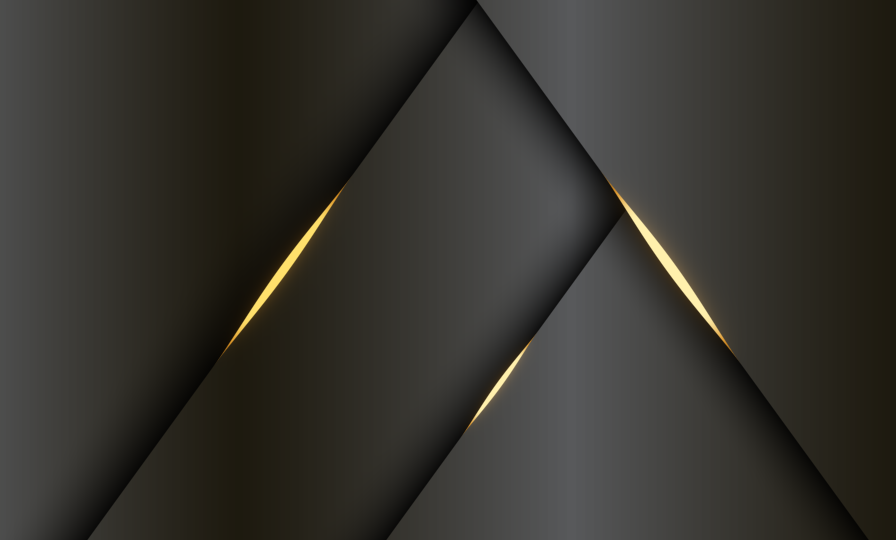
Give the GLSL for this background, as a Shadertoy shader.

```glsl
// Overlapping dark metal panels cut by diagonal edges, with golden glints.
// One horizontal sheen colours every panel; signed distances to three
// edges give the panel masks, the drop shadows and the lens-shaped glints.

const float ASPECT = 1.67;                  // canvas width in units of height
const vec2 APEX = vec2(0.891, 0.996);       // where the two long edges meet
const vec2 CORNER = vec2(1.1696, 0.615);    // where the inner edge starts
const vec2 DOWN_LEFT = vec2(-0.590, -0.807);
const vec2 DOWN_RIGHT = vec2(0.590, -0.807);

const vec3 BRONZE = vec3(0.115, 0.100, 0.058);
const vec3 STEEL = vec3(0.345, 0.350, 0.358);
const float SHEEN_DARK = 0.445;             // x of the darkest strip
const float SHEEN_LIGHT = 1.065;            // x of the brightest strip
const float SHEEN_START = 0.84;             // brightness at the left border
const float SHEEN_CURVE = 1.2;
const float SHEEN_STEPS = 36.0;
const float STEP_AMOUNT = 0.5;

const float SHADOW_DEPTH = 0.84;
const float SHADOW_WIDE = 0.14;
const float SHADOW_NARROW = 0.115;

const vec3 AMBER = vec3(0.85, 0.55, 0.12);
const vec3 GOLD = vec3(1.0, 0.84, 0.25);
const vec3 PALE_GOLD = vec3(1.0, 0.94, 0.68);

// Brushed sheen: bright, dark, bright, dark, in faint vertical steps
vec3 sheen(float x) {
    float falling = SHEEN_START * (1.0 - x / SHEEN_DARK);
    float rising = (x - SHEEN_DARK) / (SHEEN_LIGHT - SHEEN_DARK);
    float fading = (ASPECT - x) / (ASPECT - SHEEN_LIGHT);
    float light = clamp(max(falling, min(rising, fading)), 0.0, 1.0);
    float stepped = floor(light * SHEEN_STEPS + 0.5) / SHEEN_STEPS;
    light = mix(light, stepped, STEP_AMOUNT);
    return mix(BRONZE, STEEL, pow(light, SHEEN_CURVE));
}

// Light left at distance d from a raised edge
float shadow(float d, float width) {
    float near = 1.0 - clamp(d / width, 0.0, 1.0);
    return 1.0 - SHADOW_DEPTH * near * near;
}

float cover(float d, float pixel) {
    return smoothstep(-pixel, pixel, d);
}

// Adds a tapered glint centred on an edge; size = (half length, half width)
vec3 addGlint(vec3 color, vec2 p, vec2 center, vec2 along, vec2 size,
              vec3 coreColor, float pixel) {
    vec2 q = p - center;
    float s = dot(q, along) / size.x;
    float d = abs(dot(q, vec2(-along.y, along.x)));
    float taper = max(1.0 - s * s, 0.0);

    // Soft amber halo and a thin hot streak
    float halo = taper * taper * exp(-d / (size.y * 1.6));
    color += AMBER * halo * 0.38;
    float halfWidth = size.y * taper * taper;
    float streak = 1.0 - smoothstep(halfWidth - pixel, halfWidth + pixel, d);
    streak *= smoothstep(0.0, 0.5, taper);
    vec3 hot = mix(AMBER, coreColor, smoothstep(0.35, 0.8, taper));
    return mix(color, hot, streak);
}

void mainImage(out vec4 fragColor, in vec2 fragCoord) {
    vec2 p = fragCoord / iResolution.xy * vec2(ASPECT, 1.0);
    float pixel = 0.8 / iResolution.y;

    // Signed distances, positive below each edge
    vec2 leftNormal = vec2(-DOWN_LEFT.y, DOWN_LEFT.x);
    vec2 rightNormal = vec2(DOWN_RIGHT.y, -DOWN_RIGHT.x);
    float leftEdge = dot(p - APEX, leftNormal);
    float rightEdge = dot(p - APEX, rightNormal);
    float innerEdge = dot(p - CORNER, leftNormal);

    // Panels from the lowest layer to the highest
    vec3 metal = sheen(p.x);
    vec3 color = metal * shadow(-leftEdge, SHADOW_WIDE);
    vec3 middle = metal * shadow(-innerEdge, SHADOW_NARROW);
    color = mix(color, middle, cover(leftEdge, pixel));
    color = mix(color, metal, cover(innerEdge, pixel));
    color *= shadow(rightEdge, SHADOW_NARROW);
    color = mix(color, metal, cover(-rightEdge, pixel));

    // Glints, placed by their distance along each edge
    color = addGlint(color, p, APEX + DOWN_LEFT * 0.615, DOWN_LEFT,
                     vec2(0.225, 0.0080), mix(GOLD, PALE_GOLD, 0.4), pixel);
    color = addGlint(color, p, APEX + DOWN_RIGHT * 0.607, DOWN_RIGHT,
                     vec2(0.230, 0.0095), PALE_GOLD, pixel);
    color = addGlint(color, p, CORNER + DOWN_LEFT * 0.405, DOWN_LEFT,
                     vec2(0.125, 0.0050), PALE_GOLD, pixel);

    fragColor = vec4(color, 1.0);
}
```
